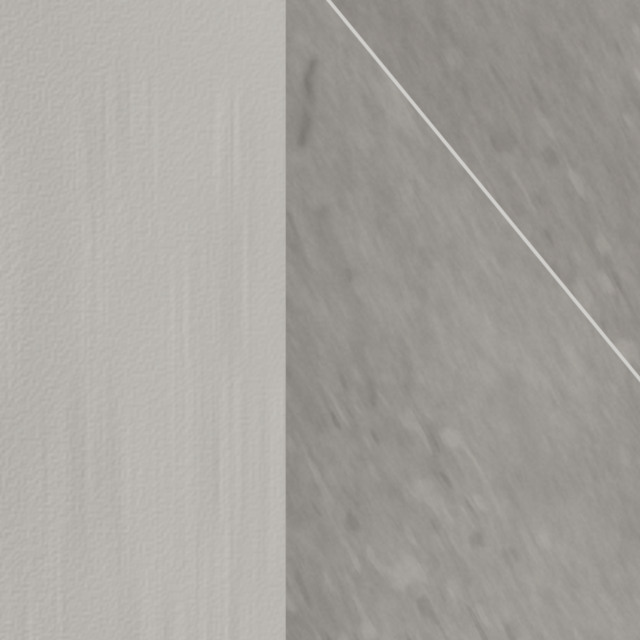
A Shadertoy shader for this texture:

```glsl
// Two matte surfaces side by side: pale brushed plaster on the left and grey
// slate on the right, the slate cut by a thin light diagonal joint.
// Stretched value noise makes the grain; soft noisy segments make the veins.

#define EDGE_X 0.4465
#define JOINT_TOP vec2(0.513, 1.0)
#define JOINT_END vec2(1.0, 0.407)
#define JOINT_HALF_WIDTH 0.0028
#define PLASTER_DARK vec3(0.695, 0.685, 0.665)
#define PLASTER_LIGHT vec3(0.740, 0.730, 0.710)
#define SLATE_COLOR vec3(0.592, 0.580, 0.560)
#define JOINT_COLOR vec3(0.815, 0.812, 0.800)
#define SLATE_CONTRAST 0.12
#define VEIN_DEPTH 0.10
#define GRAIN_DEPTH 0.035

float hash(vec2 p) {
    vec3 q = fract(vec3(p.xyx) * 0.1031);
    q += dot(q, q.yzx + 33.33);
    return fract((q.x + q.y) * q.z);
}

float noise(vec2 p) {
    vec2 cell = floor(p), f = fract(p);
    f = f * f * (3.0 - 2.0 * f);
    return mix(mix(hash(cell), hash(cell + vec2(1, 0)), f.x),
               mix(hash(cell + vec2(0, 1)), hash(cell + vec2(1, 1)), f.x), f.y);
}

// Layered noise, centred on zero
float fbm(vec2 p) {
    float sum = 0.0, amp = 0.5;
    for (int i = 0; i < 5; i++) {
        sum += amp * (noise(p) - 0.5);
        p = mat2(1.6, 0.3, -0.3, 1.6) * p * 1.25 + 17.3;
        amp *= 0.52;
    }
    return sum;
}

// Soft dark band along the segment a-b
float vein(vec2 p, vec2 a, vec2 b, float width) {
    vec2 ab = b - a;
    float t = clamp(dot(p - a, ab) / dot(ab, ab), 0.0, 1.0);
    float d = length(p - a - ab * t) / width;
    return exp(-d * d);
}

vec3 plaster(vec2 p) {
    float tone = 0.25 + 0.55 * smoothstep(0.0, 0.42, p.x);
    tone += 0.7 * fbm(p * vec2(5.0, 3.0) + 4.0);
    vec3 col = mix(PLASTER_DARK, PLASTER_LIGHT, tone);

    // Vertical brush strokes that fade in and out along their length
    float stroke = noise(vec2(p.x * 130.0, p.y * 3.5)) - 0.5;
    stroke += 0.7 * (noise(vec2(p.x * 240.0 + 9.0, p.y * 8.0)) - 0.5);
    float patches = smoothstep(0.35, 0.75, noise(p * vec2(14.0, 4.0) + 31.0));
    col += 0.032 * stroke * patches;

    // Stippled grain, rougher toward the left
    float stipple = noise(p * 210.0) - noise(p * 210.0 + vec2(0.6, -0.6));
    return col + GRAIN_DEPTH * stipple * mix(1.1, 0.6, p.x / EDGE_X);
}

vec3 slate(vec2 p, float side) {
    // Rotate so the second axis follows the steep cleavage direction
    vec2 w = p + 0.022 * vec2(fbm(p * 7.0), fbm(p * 7.0 + 50.0));
    vec2 q = vec2(dot(w, vec2(0.88, 0.47)), dot(w, vec2(-0.47, 0.88)));
    q += side * vec2(3.7, 1.9);

    float clouds = fbm(q * vec2(7.0, 3.5) + 2.0);
    float streaks = fbm(q * vec2(42.0, 11.0) + 8.0);
    float fine = fbm(q * vec2(120.0, 38.0));
    float tone = SLATE_CONTRAST * (0.45 * clouds + 0.45 * streaks + 0.5 * fine);

    // Sparse dark and pale flecks
    float fleck = noise(q * vec2(75.0, 19.0) + 40.0);
    float cluster = smoothstep(0.42, 0.75, noise(q * vec2(9.0, 5.0) + 70.0));
    tone -= 0.045 * smoothstep(0.70, 0.95, fleck) * cluster;
    tone += 0.040 * smoothstep(0.30, 0.08, fleck) * (0.3 + 0.7 * cluster);

    // Main veins, broken up by the streak noise
    vec2 v = p + 0.035 * vec2(fbm(p * 16.0 + 5.0), 0.0);
    float dark = vein(v, vec2(0.485, 0.90), vec2(0.468, 0.78), 0.011);
    dark += vein(v, vec2(0.500, 0.665), vec2(0.540, 0.570), 0.012);
    dark += vein(v, vec2(0.540, 0.570), vec2(0.582, 0.370), 0.009);
    dark += 0.8 * vein(v, vec2(0.672, 0.325), vec2(0.692, 0.235), 0.014);
    dark += 0.4 * vein(v, vec2(0.800, 0.400), vec2(0.850, 0.220), 0.022);
    tone -= VEIN_DEPTH * min(dark, 1.0) * clamp(0.55 + 2.2 * streaks + fine, 0.0, 1.0);

    // Broad shading: dim beside the plaster and above the joint
    tone -= 0.028 * exp(-(p.x - EDGE_X) * 11.0);
    tone += 0.014 * (1.0 - side) * smoothstep(0.5, 0.75, p.x);
    tone -= 0.018 * side;
    tone += GRAIN_DEPTH * 0.5 * (noise(p * 230.0) - 0.5);
    return SLATE_COLOR + tone * vec3(1.0, 1.0, 0.98) + side * vec3(0.003, -0.002, -0.003);
}

void mainImage(out vec4 fragColor, in vec2 fragCoord) {
    vec2 p = fragCoord / iResolution.xy;
    float aa = 1.0 / iResolution.y;

    // Signed distance to the joint, positive toward the upper right
    vec2 along = normalize(JOINT_END - JOINT_TOP);
    float d = dot(p - JOINT_TOP, vec2(-along.y, along.x));
    float side = smoothstep(-aa, aa, d);
    float joint = 1.0 - smoothstep(-aa, aa, abs(d) - JOINT_HALF_WIDTH);

    vec3 stone = mix(slate(p, side), JOINT_COLOR, joint);
    float right = smoothstep(-aa, aa, p.x - EDGE_X);
    vec3 col = mix(plaster(p), stone, right);
    fragColor = vec4(clamp(col, 0.0, 1.0), 1.0);
}
```
